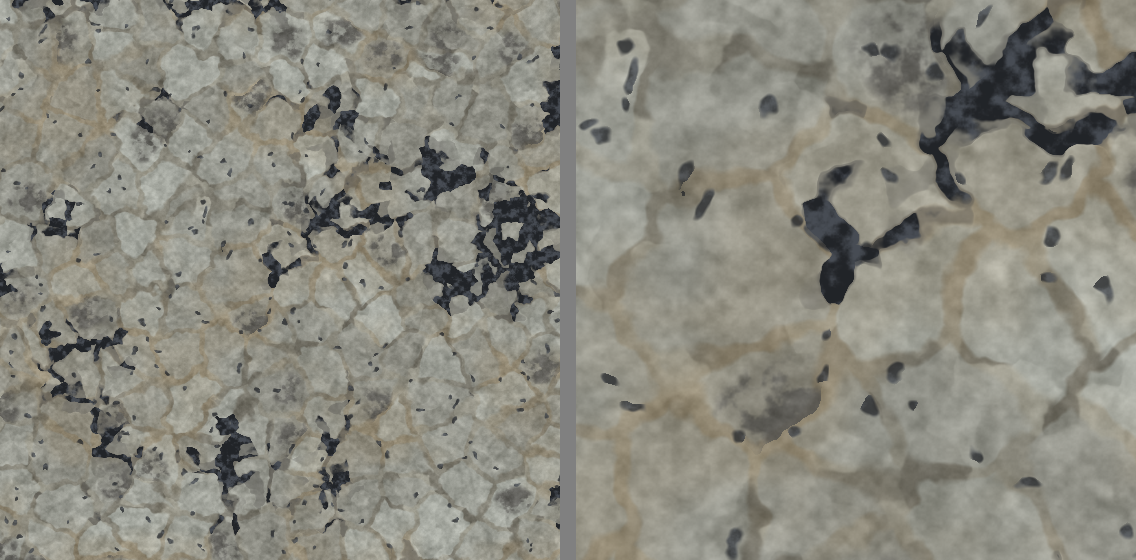
Left, the full canvas; right, a detail of the centre.
A three.js fragment shader for this texture:

```glsl
// Polished granite: pale feldspar crystals in a tan matrix with clustered black mica.
varying vec2 vUv;

const vec3 PALE_FELDSPAR = vec3(0.67, 0.685, 0.655);
const vec3 GREY_FELDSPAR = vec3(0.55, 0.55, 0.515);
const vec3 PALE_MATRIX = vec3(0.64, 0.635, 0.585);
const vec3 DARK_MATRIX = vec3(0.43, 0.42, 0.38);
const vec3 TAN_STAIN = vec3(0.59, 0.535, 0.43);
const vec3 SMOKY_QUARTZ = vec3(0.35, 0.345, 0.33);
const vec3 MICA_BLACK = vec3(0.13, 0.14, 0.155);
const vec3 MICA_SHEEN = vec3(0.28, 0.30, 0.33);

const float CRYSTAL_SCALE = 13.0;
const float CHIP_SCALE = 44.0;
const float CLUSTER_SCALE = 10.0;
const float SPECK_SCALE = 85.0;

float hash(vec2 p) {
  return fract(sin(dot(p, vec2(127.1, 311.7))) * 43758.5453);
}

vec2 hash2(vec2 p) {
  return vec2(hash(p), hash(p + 57.3));
}

float noise(vec2 p) {
  vec2 i = floor(p);
  vec2 f = fract(p);
  f = f * f * (3.0 - 2.0 * f);
  float low = mix(hash(i), hash(i + vec2(1.0, 0.0)), f.x);
  float high = mix(hash(i + vec2(0.0, 1.0)), hash(i + 1.0), f.x);
  return mix(low, high, f.y);
}

float fbm(vec2 p) {
  float sum = 0.0;
  float amplitude = 0.533;
  for (int i = 0; i < 4; i++) {
    sum += amplitude * noise(p);
    p = p * 2.03 + 11.7;
    amplitude *= 0.5;
  }
  return sum;
}

// xy: id of the nearest cell, z: distance to its centre, w: gap to the next one
vec4 voronoi(vec2 p) {
  vec2 base = floor(p);
  vec2 id = base;
  float nearest = 8.0;
  float second = 8.0;
  for (int y = -1; y <= 1; y++) {
    for (int x = -1; x <= 1; x++) {
      vec2 cell = base + vec2(float(x), float(y));
      float d = length(cell + hash2(cell) - p);
      if (d < nearest) {
        second = nearest;
        nearest = d;
        id = cell;
      } else {
        second = min(second, d);
      }
    }
  }
  return vec4(id, nearest, second - nearest);
}

// Small angular chips with softened borders. x: tone, y: tendency to be mica
vec2 chips(vec2 p, float clusterScale) {
  vec2 base = floor(p);
  vec3 sum = vec3(0.0);
  for (int y = -1; y <= 1; y++) {
    for (int x = -1; x <= 1; x++) {
      vec2 cell = base + vec2(float(x), float(y));
      vec2 centre = cell + hash2(cell);
      vec2 offset = centre - p;
      float weight = exp(-18.0 * dot(offset, offset));
      float mica = noise(centre * clusterScale) + 0.4 * hash(cell + 91.7);
      sum += weight * vec3(hash(cell + 23.1), mica, 1.0);
    }
  }
  return sum.xy / max(sum.z, 1e-8);
}

// Fine streaks along a direction given by an angle
float cleavage(vec2 p, float angle) {
  vec2 along = vec2(cos(angle), sin(angle));
  return noise(vec2(dot(p, along) * 35.0, dot(p, vec2(-along.y, along.x)) * 170.0));
}

void main() {
  vec2 warp = vec2(fbm(vUv * 28.0), fbm(vUv * 28.0 + 17.0)) - 0.5;
  vec2 p = vUv + 0.035 * warp;
  float mottle = fbm(vUv * 55.0 + 5.0) - 0.5;
  float grit = fbm(vUv * 150.0) - 0.5;

  // Matrix of chips, with large crystals set into it
  vec4 grain = voronoi(p * CRYSTAL_SCALE);
  float crystal = smoothstep(0.07, 0.17, grain.w);
  vec2 chip = chips(p * CHIP_SCALE, CLUSTER_SCALE / CHIP_SCALE);
  vec3 matrix = mix(DARK_MATRIX, PALE_MATRIX, chip.x);
  vec3 feldspar = mix(GREY_FELDSPAR, PALE_FELDSPAR, hash(grain.xy + 3.7));
  feldspar += 0.07 * (cleavage(vUv, 6.28 * hash(grain.xy + 8.1)) - 0.5);
  feldspar += 0.07 * (chip.x - 0.5);
  vec3 color = mix(matrix, feldspar, crystal * 0.9);

  // Warm stains, strongest around the crystals
  float stain = smoothstep(0.42, 0.72, fbm(vUv * 9.0 + 31.0));
  color = mix(color, TAN_STAIN, stain * mix(0.65, 0.28, crystal));

  // Smoky speckled cores in some crystals
  float zoned = step(0.8, hash(grain.xy + 41.3));
  float core = zoned * (1.0 - smoothstep(0.28, 0.5, grain.z));
  float smoke = smoothstep(0.38, 0.62, fbm(vUv * 75.0 + 9.0));
  color = mix(color, SMOKY_QUARTZ, core * (0.2 + 0.65 * smoke));
  color += 0.14 * mottle + 0.16 * grit;

  // Mica clusters with a smoky fringe, and scattered specks
  float score = chip.y - 0.12 * crystal + 0.12 * mottle;
  color = mix(color, SMOKY_QUARTZ, 0.5 * smoothstep(0.84, 0.95, score));
  vec4 speck = voronoi(p * SPECK_SCALE);
  float dots = step(0.955, hash(speck.xy + 66.0)) * (1.0 - smoothstep(0.25, 0.5, speck.z));
  float mica = max(smoothstep(0.95, 0.99, score), 0.75 * dots);
  float sheen = smoothstep(0.35, 0.75, fbm(vUv * 130.0 + 3.0));
  color = mix(color, mix(MICA_BLACK, MICA_SHEEN, sheen), mica);

  gl_FragColor = vec4(color, 1.0);
}
```
